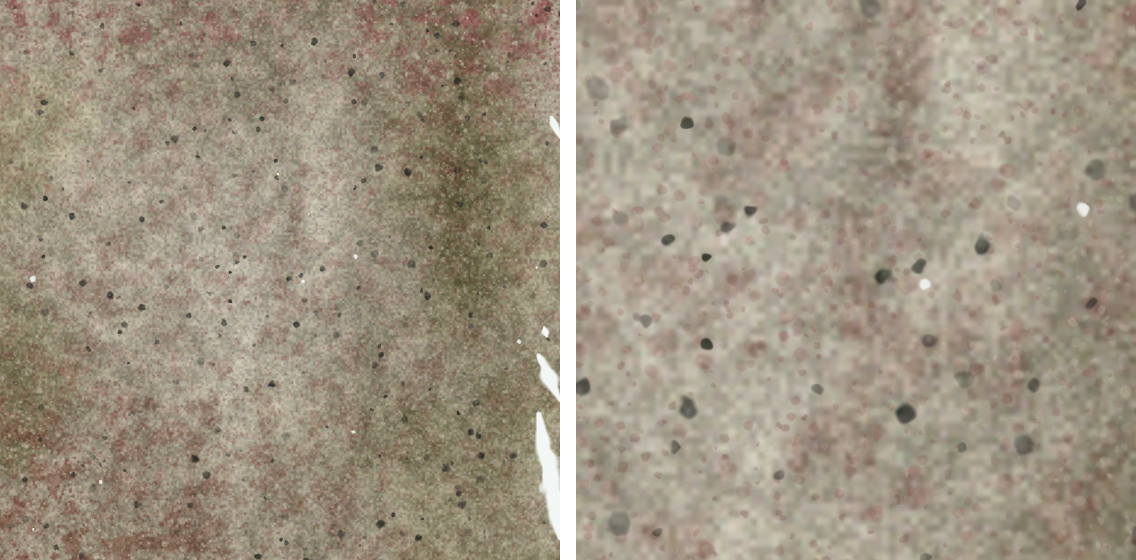
Left: the whole. Right: its middle third, enlarged.
Reproduce this texture procedurally as a Shadertoy shader.

```glsl
const vec3 SAND = vec3(0.615, 0.583, 0.505);
const vec3 OLIVE = vec3(0.555, 0.53, 0.42);
const vec3 HAZE = vec3(0.64, 0.62, 0.57);
const vec3 RUST = vec3(0.47, 0.31, 0.25);
const vec3 ROSE = vec3(0.56, 0.35, 0.34);
const vec3 SOOT = vec3(0.19, 0.19, 0.17);
const vec3 PALE = vec3(0.70, 0.67, 0.59);
const vec3 GLINT = vec3(0.95, 0.97, 0.96);
const float FOLD_CONTRAST = 0.30;
const float MOTTLE_CONTRAST = 0.23;
const float GRIT_CONTRAST = 0.15;

float hash(vec2 p, float seed) {
    uvec2 q = uvec2(ivec2(floor(p)) + 4096);
    uint h = q.x * 1597334677u ^ q.y * 3812015801u ^ uint(seed) * 2654435769u;
    h = (h ^ (h >> 16)) * 2246822519u;
    h = (h ^ (h >> 13)) * 3266489917u;
    return float((h ^ (h >> 16)) >> 8) / 16777216.0;
}

float noise(vec2 p) {
    vec2 i = floor(p), f = fract(p);
    f = f * f * (3.0 - 2.0 * f);
    return mix(mix(hash(i, 1.0), hash(i + vec2(1, 0), 1.0), f.x),
               mix(hash(i + vec2(0, 1), 1.0), hash(i + 1.0, 1.0), f.x), f.y);
}

float fbm(vec2 p) {
    float sum = 0.0, amp = 0.533;
    for (int i = 0; i < 4; i++) {
        sum += amp * noise(p);
        p = mat2(1.6, 1.2, -1.2, 1.6) * p + 17.3;
        amp *= 0.5;
    }
    return sum;
}

// Scattered lumps: x = coverage, y = light from the upper left, zw = centre
vec4 grains(vec2 p, float share, float seed) {
    vec4 best = vec4(0);
    vec2 wobble = 0.22 * (vec2(noise(p * 3.0), noise(p * 3.0 + 41.0)) - 0.5);
    for (int y = -1; y <= 1; y++)
    for (int x = -1; x <= 1; x++) {
        vec2 cell = floor(p) + vec2(x, y);
        if (hash(cell, seed) > share) continue;
        vec2 centre = cell + 0.1 + 0.8 * vec2(hash(cell, seed + 1.0), hash(cell, seed + 2.0));
        float radius = mix(0.2, 0.5, pow(hash(cell, seed + 3.0), 1.5));
        vec2 d = (p + wobble - centre) / radius;
        float cover = 1.0 - smoothstep(0.55, 1.1, length(d));
        if (cover > best.x) best = vec4(cover, dot(d, vec2(-0.5, 0.8)), centre);
    }
    return best;
}

float bump(vec2 p, vec2 centre, vec2 size) {
    vec2 d = (p - centre) / size;
    return exp(-dot(d, d));
}

// Spindle-shaped reflection, widest in its middle
float streak(vec2 p, vec2 a, vec2 b, float width) {
    vec2 ab = b - a;
    float t = clamp(dot(p - a, ab) / dot(ab, ab), 0.0, 1.0);
    float w = width * (0.2 + 0.8 * sin(3.1416 * t)) * (0.5 + noise(p * 55.0));
    return 1.0 - smoothstep(w * 0.6, w + 0.003, length(p - a - ab * t));
}

float redZone(vec2 p) {
    float right = smoothstep(0.72, 0.98, p.y) * smoothstep(0.5, 0.8, p.x);
    float left = smoothstep(0.78, 0.96, p.y) * (1.0 - smoothstep(0.35, 0.55, p.x));
    float low = bump(p, vec2(0.03, 0.05), vec2(0.4, 0.26));
    return clamp(right + 0.7 * left + 0.8 * low, 0.0, 1.0);
}

float clumpZone(vec2 p) {
    return smoothstep(0.80, 0.88, p.y) * (1.0 - smoothstep(0.30, 0.46, p.x));
}

void mainImage(out vec4 fragColor, in vec2 fragCoord) {
    vec2 uv = fragCoord / iResolution.y;
    float red = redZone(uv);

    // Powder with broad upright folds
    float fold = fbm(uv * vec2(6.0, 3.0) + 3.0) - 0.5;
    vec3 color = mix(SAND, OLIVE, smoothstep(0.45, 0.7, fbm(uv * 3.5 + 9.0)));
    color = mix(color, HAZE, 0.7 * bump(uv, vec2(0.43, 0.5), vec2(0.25, 0.3)));
    color += FOLD_CONTRAST * fold;
    color -= 0.10 * bump(uv, vec2(0.52, 0.6), vec2(0.03, 0.17));
    color -= 0.08 * bump(uv, vec2(0.80, 0.62), vec2(0.09, 0.17));
    color += 0.05 * bump(uv, vec2(0.58, 0.65), vec2(0.035, 0.2));
    color -= 0.06 * bump(uv, vec2(0.0, 0.05), vec2(0.35, 0.35));

    // Red dust and mottling
    float dust = smoothstep(0.48, 0.72, fbm(uv * 32.0 + 5.0));
    color = mix(color, mix(RUST, ROSE, uv.y), dust * (0.22 + 0.45 * red) + 0.13 * red);
    color += MOTTLE_CONTRAST * (fbm(uv * 40.0) - 0.5);

    // Rust, pale and dark grains
    for (int i = 0; i < 3; i++) {
        float scale = 55.0 + 38.0 * float(i);
        vec4 g = grains(uv * scale + 7.0 * float(i), 0.42, 10.0 + 20.0 * float(i));
        float pick = hash(g.zw, 90.0 + float(i));
        float isRed = step(pick, 0.4 + 0.4 * red);
        vec3 tint = mix(PALE, mix(RUST, ROSE, uv.y), isRed);
        color = mix(color, tint + 0.03 * g.y, g.x * (0.2 + 0.22 * red + 0.25 * pick));
    }
    vec4 soot = grains(uv * 58.0, 0.075, 80.0);
    color = mix(color, SOOT, soot.x * mix(0.25, 0.85, hash(soot.zw, 85.0)));

    // Rounded clumps at the upper left
    for (int i = 0; i < 2; i++) {
        float scale = 34.0 - 13.0 * float(i);
        vec4 c = grains(uv * scale, 0.55, 120.0 + 10.0 * float(i));
        float shown = c.x * clumpZone(c.zw / scale);
        color = mix(color, PALE - 0.06 + 0.08 * c.y + 0.1 * (noise(uv * 90.0) - 0.5), 0.8 * shown);
    }

    // Fine grit
    color += GRIT_CONTRAST * (noise(uv * 230.0) - 0.5);
    color += 0.03 * (vec3(noise(uv * 190.0 + 11.0), noise(uv * 190.0 + 57.0), noise(uv * 190.0 + 93.0)) - 0.5);

    // Film reflections and small sparkles
    float shine = streak(uv, vec2(0.962, 0.365), vec2(1.0, 0.285), 0.014);
    shine = max(shine, streak(uv, vec2(0.962, 0.26), vec2(1.0, 0.04), 0.017));
    shine = max(shine, streak(uv, vec2(0.985, 0.79), vec2(1.0, 0.755), 0.007));
    shine = max(shine, streak(uv, vec2(0.972, 0.415), vec2(0.976, 0.40), 0.005));
    vec4 spark = grains(uv * 75.0, 0.0022, 160.0);
    color += 0.08 * bump(uv, vec2(0.98, 0.2), vec2(0.04, 0.2));
    color = mix(color, GLINT, max(shine, 0.85 * spark.x));

    fragColor = vec4(clamp(color, 0.0, 1.0), 1.0);
}
```
